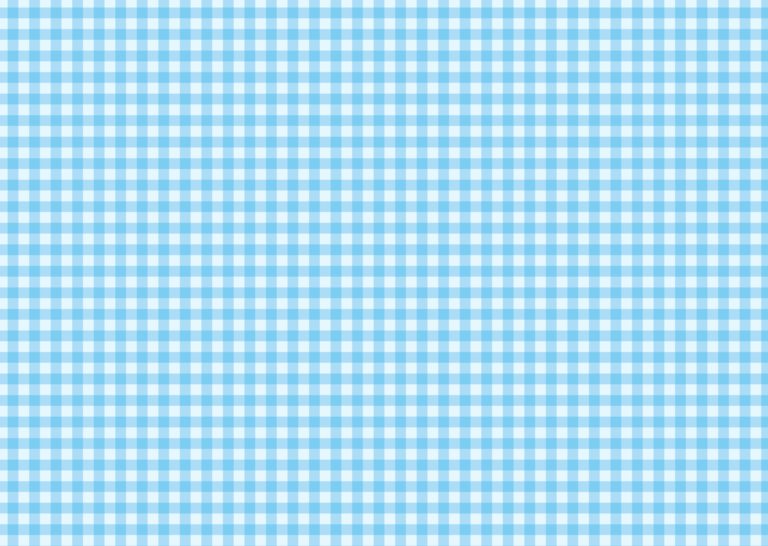
Give the GLSL for this pattern, as a Shadertoy shader.

```glsl
// Sky-blue gingham: translucent vertical and horizontal bands crossing on a pale ground.

const float REPEATS_ACROSS = 35.67;             // checks along the canvas width
const vec2  FIRST_BAND     = vec2(0.604, 0.599); // first band centre from the top left, in repeats
const float BAND_WIDTH     = 0.5;               // band width, in repeats
const float EDGE_SOFTNESS  = 0.02;              // blur of the band edges, in repeats

const vec3 GROUND_COLOR   = vec3(0.905, 0.970, 0.997);
const vec3 BAND_COLOR     = vec3(0.672, 0.868, 0.967);
const vec3 CROSSING_COLOR = vec3(0.490, 0.803, 0.950);

// Coverage of the repeating bands along each axis, x and y independently.
vec2 bandCoverage(vec2 p, float blur) {
    vec2 fromCentre = abs(fract(p - FIRST_BAND + 0.5) - 0.5);
    vec2 edgeDistance = fromCentre - 0.5 * BAND_WIDTH;
    return 1.0 - smoothstep(-blur, blur, edgeDistance);
}

void mainImage(out vec4 fragColor, in vec2 fragCoord) {
    // Position in repeats, measured from the top left corner
    float repeatsPerPixel = REPEATS_ACROSS / iResolution.x;
    vec2 p = vec2(fragCoord.x, iResolution.y - fragCoord.y) * repeatsPerPixel;

    vec2 band = bandCoverage(p, EDGE_SOFTNESS + 0.5 * repeatsPerPixel);

    // Blend ground, single bands and crossings
    vec3 betweenRows = mix(GROUND_COLOR, BAND_COLOR, band.x);
    vec3 alongRows = mix(BAND_COLOR, CROSSING_COLOR, band.x);
    fragColor = vec4(mix(betweenRows, alongRows, band.y), 1.0);
}
```
